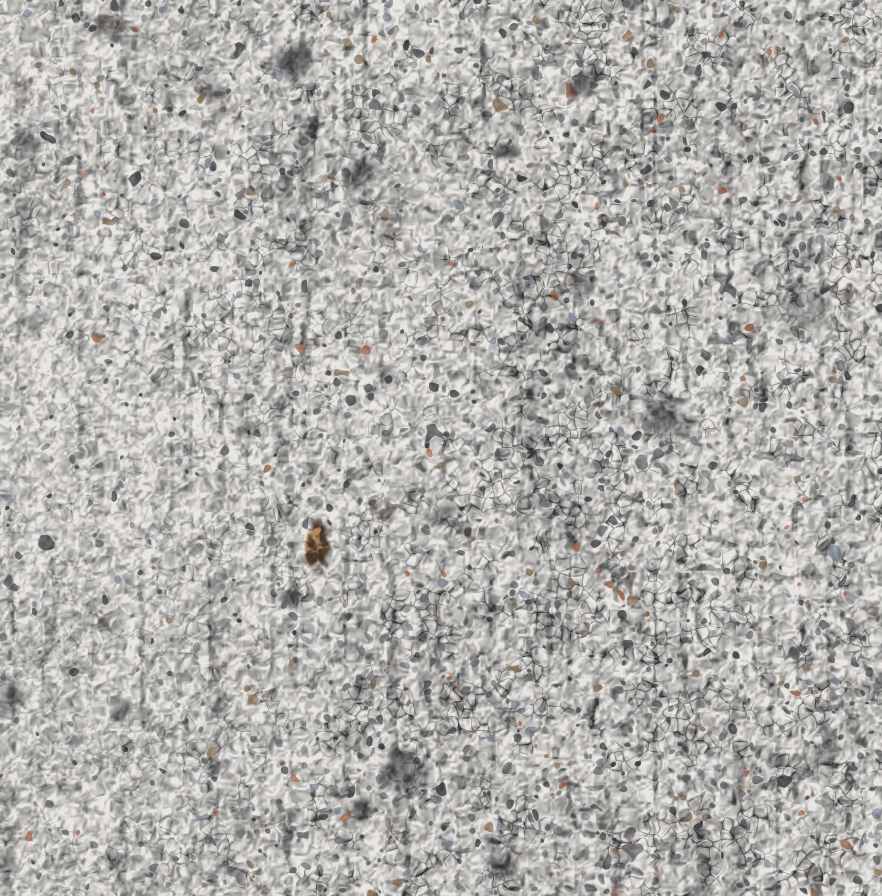
This texture is drawn by a Shadertoy shader. Its source:

```glsl
// Weathered broom-finished concrete with exposed grit, pits and dark stains.
#define BASE_SHADE 0.775
#define GRAIN_SCALE 150.0
#define GRAIN_CONTRAST 0.46
#define RELIEF 0.20
#define CRACK_DEPTH 0.23
#define PIT_DEPTH 0.22
#define STREAK_DEPTH 0.19
#define GRIT_SCALE 78.0
#define GRIT_DENSITY 0.24
#define STAIN_SCALE 8.0
#define STAIN_DENSITY 0.36
#define RUST_CENTRE vec2(0.355, 0.39)

// Integer hash: three random values per lattice cell
vec3 hash3(vec2 cell, int seed) {
    uvec3 v = uvec3(ivec3(ivec2(floor(cell)), seed));
    v = v * 1664525u + 1013904223u;
    for (int i = 0; i < 2; i++) {
        v.x += v.y * v.z;
        v.y += v.z * v.x;
        v.z += v.x * v.y;
        v ^= v >> 16u;
    }
    return vec3(v & 65535u) / 65535.0;
}

float noise(vec2 p, int seed) {
    vec2 i = floor(p), f = fract(p);
    f = f * f * (3.0 - 2.0 * f);
    float low = mix(hash3(i, seed).x, hash3(i + vec2(1, 0), seed).x, f.x);
    float high = mix(hash3(i + vec2(0, 1), seed).x, hash3(i + vec2(1, 1), seed).x, f.x);
    return mix(low, high, f.y);
}

// Two nearest site distances in xy, the nearest cell in zw
vec4 cells(vec2 p, int seed) {
    vec4 near = vec4(9.0, 9.0, 0.0, 0.0);
    for (int y = -1; y <= 1; y++)
    for (int x = -1; x <= 1; x++) {
        vec2 cell = floor(p) + vec2(x, y);
        float d = length(cell + hash3(cell, seed).xy - p);
        if (d < near.x) near = vec4(d, near.x, cell);
        else near.y = min(near.y, d);
    }
    return near;
}

// Crumbly surface height
float crumbs(vec2 p) {
    return 0.55 * noise(p * GRAIN_SCALE, 1) + 0.45 * noise(p * GRAIN_SCALE * 1.9, 2);
}

vec3 gritColor(vec3 h) {
    vec3 grey = mix(vec3(0.25, 0.25, 0.26), vec3(0.52, 0.52, 0.53), h.y);
    if (h.x < 0.74) return grey;
    if (h.x < 0.86) return vec3(0.51, 0.54, 0.59);
    if (h.x < 0.95) return vec3(0.54, 0.46, 0.37);
    return vec3(0.64, 0.43, 0.33);
}

// Soft blots with ragged rims, scattered one per cell
float stains(vec2 p) {
    float ragged = noise(p * 70.0, 11) + 0.6 * noise(p * 160.0, 12) - 0.8;
    vec2 q = p * STAIN_SCALE;
    float cover = 0.0;
    for (int y = -1; y <= 1; y++)
    for (int x = -1; x <= 1; x++) {
        vec2 cell = floor(q) + vec2(x, y);
        vec3 h = hash3(cell, 13), shape = hash3(cell, 14);
        float radius = mix(0.09, 0.25, shape.x * shape.x);
        float d = length(cell + h.xy - q) / radius + 0.9 * ragged;
        float blot = 1.0 - smoothstep(0.1, 1.25, d);
        cover = max(cover, blot * step(h.z, STAIN_DENSITY) * mix(0.5, 1.0, shape.y));
    }
    return cover;
}

void mainImage(out vec4 fragColor, in vec2 fragCoord) {
    vec2 p = fragCoord / iResolution.y;
    vec2 warp = vec2(noise(p * 95.0, 3), noise(p * 95.0, 4)) - 0.5;
    vec2 bent = p + 0.006 * warp;

    // Wear is lighter on the left side
    float wear = mix(0.5, 1.1, smoothstep(0.05, 0.55, p.x + 0.4 * noise(p * 4.0, 5) - 0.2));

    // Grain, side light and broad blotches
    float height = crumbs(bent);
    float shade = BASE_SHADE + GRAIN_CONTRAST * (height - 0.5);
    shade += RELIEF * (height - crumbs(bent + vec2(-0.002, 0.002)));
    shade += 0.09 * (noise(p * 26.0, 6) - 0.5) + 0.06 * (noise(p * 5.0, 7) - 0.5);

    // Broken cracks around grains, and small pits
    vec4 grain = cells(bent * 82.0, 20);
    float crack = 1.0 - smoothstep(0.02, 0.2, grain.y - grain.x);
    crack *= smoothstep(0.45, 0.75, noise(p * 48.0, 21));
    float pit = 1.0 - smoothstep(0.16, 0.36, noise(bent * 115.0, 22));
    shade -= wear * (CRACK_DEPTH * crack + PIT_DEPTH * pit);

    // Vertical broom streaks
    float streak = smoothstep(0.55, 0.9, noise(vec2(p.x * 145.0 + warp.x * 0.5, p.y * 3.5), 30));
    streak *= smoothstep(0.25, 0.75, noise(p * vec2(110.0, 55.0), 31));
    shade -= STREAK_DEPTH * streak;

    // Warm cement, neutral in the shadows
    float light = clamp(shade, 0.2, 0.9);
    vec3 color = light * mix(vec3(1.0), vec3(1.012, 1.0, 0.984), smoothstep(0.3, 0.65, light));

    // Angular grit, fine and then coarse
    for (int layer = 0; layer < 2; layer++) {
        float scale = GRIT_SCALE / (1.0 + 1.1 * float(layer));
        vec4 site = cells(p * scale + warp * 0.4, 40 + layer);
        vec3 h = hash3(site.zw, 50 + layer);
        float radius = mix(0.17, 0.42, h.y * h.y) / (1.0 + 0.4 * float(layer));
        float soft = 0.7 * scale / iResolution.y;
        float stone = 1.0 - smoothstep(radius - soft, radius + soft, site.x);
        stone *= smoothstep(0.0, 0.12, site.y - site.x);
        stone *= step(h.x, GRIT_DENSITY * wear / (1.0 + float(layer)));
        vec3 tone = gritColor(hash3(site.zw, 60 + layer)) + 0.25 * (height - 0.5);
        color = mix(color, tone, 0.88 * stone);
    }

    // Dark stains and one rusty patch
    color = mix(color, vec3(0.25, 0.25, 0.255) + 0.3 * (height - 0.5), 0.8 * stains(p));
    float rust = length((p - RUST_CENTRE) / vec2(0.015, 0.026)) + 0.7 * (noise(p * 90.0, 70) - 0.5);
    vec3 rustColor = mix(vec3(0.24, 0.17, 0.11), vec3(0.68, 0.50, 0.33), smoothstep(0.3, 0.7, height));
    color = mix(color, rustColor, 0.9 * (1.0 - smoothstep(0.65, 1.1, rust)));

    fragColor = vec4(clamp(color, 0.0, 1.0), 1.0);
}
```
